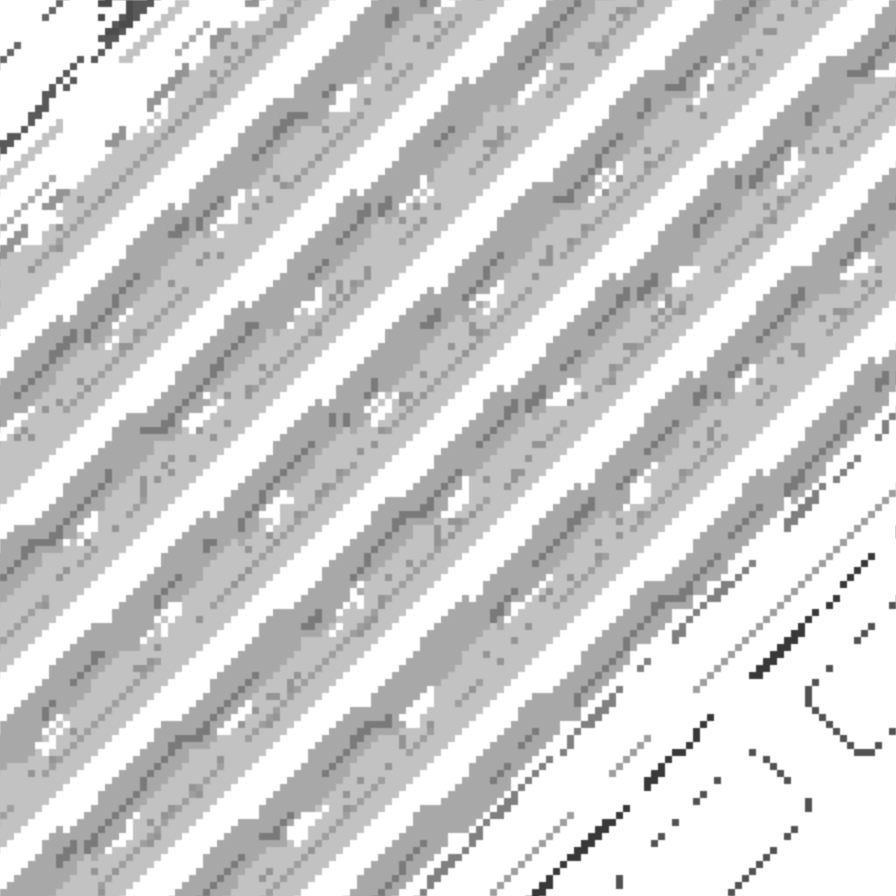
Reproduce this pattern procedurally as a Shadertoy shader.

```glsl
// Diagonal two-tone grey bands with broken streaks and white chips, framed by dashed rails, on a coarse grid.

const float CELLS = 128.0;        // grid cells across the canvas
const float PITCH = 0.1914;       // band spacing, measured as x + depth
const float FIRST_BAND = 0.4232;  // start of band zero
const float DARK_WIDTH = 0.064;
const float BAND_WIDTH = 0.140;
const float WEAR_PITCH = 0.2474;  // repeat of the wear along a band

const float WHITE = 1.0;
const float LIGHT = 0.76;
const float DARK = 0.66;
const float LINE = 0.58;
const float STREAK = 0.48;

float hash(vec2 p) {
    vec3 q = fract(vec3(p.xyx) * 0.1031);
    q += dot(q, q.yzx + 33.33);
    return fract((q.x + q.y) * q.z);
}

float inside(float x, float lo, float hi) {
    return step(lo, x) * step(x, hi);
}

// Broken line: dashes of a given length kept with a given density
float dashes(float across, float halfWidth, float along, float len, float density, float seed) {
    float kept = step(hash(vec2(floor(along / len), seed)), density);
    return kept * step(abs(across), halfWidth);
}

float roundedBox(vec2 p, vec2 halfSize, float radius) {
    vec2 q = abs(p) - halfSize + radius;
    return length(max(q, 0.0)) + min(max(q.x, q.y), 0.0) - radius;
}

// Repeating band: dark stripe, light stripe, streaks and chips
float bandTone(float across, float along) {
    float shifted = across - FIRST_BAND + 0.025;
    float band = floor(shifted / PITCH);
    float u = shifted - band * PITCH - 0.025;
    float phase = fract((along - 0.026 + 0.026 * band) / WEAR_PITCH);
    float edge = u - 0.016 * (0.5 - fract(phase + 0.26));
    float hasDark = inside(band, 0.0, 5.0);
    float hasLight = inside(band, -1.0, 4.0);

    float tone = mix(WHITE, DARK, hasDark * inside(edge, 0.0, DARK_WIDTH));
    float light = hasLight * step(DARK_WIDTH, edge) * step(u, BAND_WIDTH);
    tone = mix(tone, LIGHT, light);

    // Dark streak, thicker where the edge steps
    float cluster = smoothstep(0.22, 0.05, abs(phase - 0.72));
    float streak = dashes(edge - 0.039, 0.0042 + 0.004 * cluster, along, 0.036, 0.72, band);
    tone = mix(tone, STREAK, hasDark * streak);

    // Fine line and dots in the light stripe
    float fine = dashes(u - 0.105, 0.004, along, 0.055, 0.65, band + 20.0);
    tone = mix(tone, 0.5 * (DARK + LINE), light * fine);
    float row = floor(across * CELLS + 0.5);
    float dots = dashes(u - 0.096, 0.018, along, 0.0157, 0.11, row + 40.0);
    tone = mix(tone, LINE, light * dots);

    // White chips gathered once per wear repeat
    float nearChip = smoothstep(0.24, 0.04, abs(fract(phase + 0.5) - 0.5));
    float chips = dashes(edge - 0.068, 0.013, along, 0.031, 0.62 * nearChip, row + 70.0);
    return mix(tone, WHITE, chips * max(hasDark, hasLight));
}

// Dashed rails beside the bands
float railTone(float tone, float across, float along) {
    float row = floor(across * CELLS + 0.5);
    tone = mix(tone, 0.40, dashes(across - 0.068, 0.004, along, 0.030, 0.55, 101.0));
    tone = mix(tone, 0.35, dashes(across - 0.163, 0.009, along, 0.032, 0.60, row + 110.0));
    tone = mix(tone, 0.76, dashes(across - 0.207, 0.004, along, 0.070, 0.75, 103.0));
    tone = mix(tone, 0.66, dashes(across - 0.256, 0.004, along, 0.070, 0.80, 104.0));
    tone = mix(tone, 0.58, dashes(across - 0.285, 0.007, along, 0.045, 0.50, 105.0));
    tone = mix(tone, 0.50, dashes(across - 1.467, 0.008, along, 0.032, 0.60, row + 150.0));
    tone = mix(tone, 0.62, dashes(across - 1.547, 0.004, along, 0.090, 0.85, 107.0));
    return mix(tone, 0.22, dashes(across - 1.596, 0.009, along, 0.040, 0.70, row + 190.0));
}

// Dotted frames in the lower corner and a small ring in the upper one
float cornerTone(float tone, vec2 cell, float across, float along) {
    float slot = mod(along + 0.362, 0.423) - 0.2115;
    float frame = abs(roundedBox(vec2(across - 1.742, slot), vec2(0.068, 0.156), 0.015));
    float dotted = step(frame, 0.005) * step(0.42, hash(cell));
    tone = mix(tone, 0.32, dotted);
    float ring = abs(length(vec2(across - 0.146, along - 0.115)) - 0.024);
    return mix(tone, 0.30, step(ring, 0.009) * step(0.35, hash(cell + 9.0)));
}

float cellTone(vec2 cell) {
    vec2 p = (cell + 0.5) / CELLS;
    float across = p.x + 1.0 - p.y;
    float along = p.x - 1.0 + p.y;
    float tone = railTone(bandTone(across, along), across, along);
    return cornerTone(tone, cell, across, along);
}

void mainImage(out vec4 fragColor, in vec2 fragCoord) {
    // Blend neighbouring cells over a narrow seam
    vec2 grid = fragCoord / iResolution.y * CELLS - 0.5;
    vec2 cell = floor(grid);
    float seam = clamp(0.5 * CELLS / iResolution.y, 0.18, 0.5);
    vec2 w = smoothstep(0.5 - seam, 0.5 + seam, grid - cell);
    float lower = mix(cellTone(cell), cellTone(cell + vec2(1, 0)), w.x);
    float upper = mix(cellTone(cell + vec2(0, 1)), cellTone(cell + vec2(1, 1)), w.x);
    fragColor = vec4(vec3(mix(lower, upper, w.y)), 1.0);
}
```
